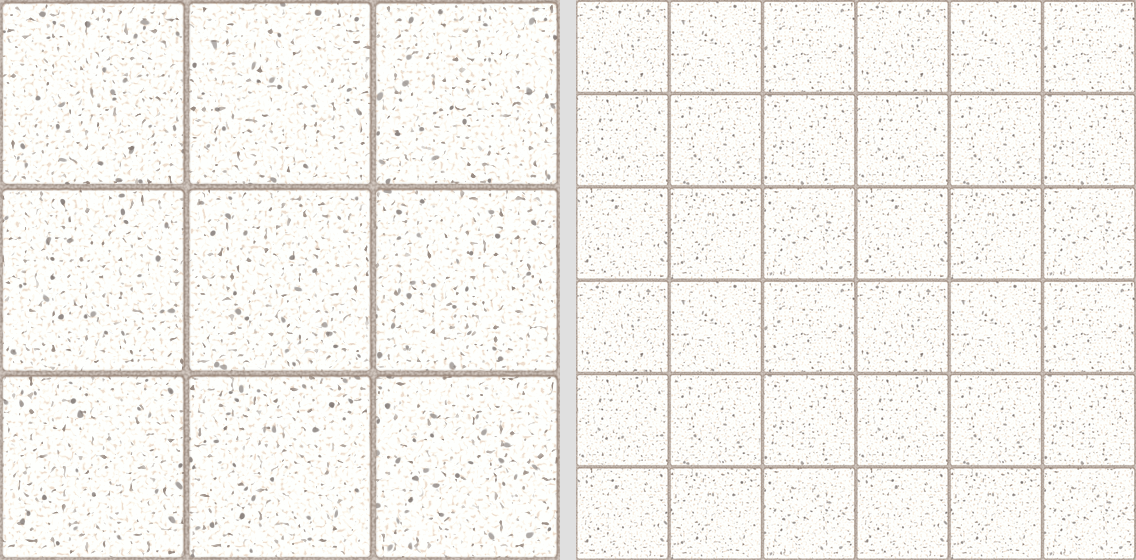
Left, the tile; right, the same tile 2 across and 2 down.
A Shadertoy shader for this texture:

```glsl
// Square white terrazzo tiles with rounded corners in a grey-brown grout grid.
// Wrapping gradient noise, bent by a coarser noise, gives the wispy flecks;
// a jittered grid scatters the larger dark chips; a box distance cuts the tiles.

const float TILES = 3.0;            // repeats across and down
const float HALF_GAP = 0.0145;      // half the grout width, in tiles
const float CORNER = 0.024;         // corner radius, in tiles
const float RIM_WIDTH = 0.011;      // shaded band along the tile edge
const float EDGE_WEAR = 0.003;      // unevenness of the tile edge

const float FLECK_FREQ = 100.0;     // noise cells across the canvas
const float FINE_FREQ = 144.0;
const float WARP_FREQ = 60.0;
const float WARP_AMOUNT = 0.0042;   // in canvas units
const float GRAIN_FREQ = 210.0;

const float CHIP_GRID = 48.0;       // chip cells across the canvas
const float CHIP_CHANCE = 0.10;
const float CHIP_SIZE = 0.17;       // mean radius, in chip cells

const vec3 GLAZE = vec3(0.995, 1.0, 0.993);
const vec3 CREAM = vec3(0.99, 0.972, 0.935);
const vec3 SAND = vec3(0.91, 0.83, 0.77);
const vec3 TAUPE = vec3(0.60, 0.545, 0.51);
const vec3 CHIP = vec3(0.50, 0.465, 0.45);
const vec3 GROUT_DARK = vec3(0.64, 0.585, 0.545);
const vec3 GROUT_LIGHT = vec3(0.82, 0.78, 0.75);
const vec3 RIM = vec3(0.56, 0.47, 0.41);

// Two random values in 0..1 for a lattice point, wrapped to the period.
vec2 hash2(vec2 cell, float period, uint seed) {
    uvec2 v = uvec2(mod(cell, period)) + uvec2(seed * 977u, seed * 613u);
    v = v * 1664525u + 1013904223u;
    v.x += v.y * 1664525u;
    v.y += v.x * 1664525u;
    v ^= v >> 16u;
    v.x += v.y * 1664525u;
    v.y += v.x * 1664525u;
    v ^= v >> 16u;
    return vec2(v & 65535u) / 65535.0;
}

float cornerSlope(vec2 cell, vec2 offset, float period, uint seed) {
    float angle = 6.28319 * hash2(cell, period, seed).x;
    return dot(vec2(cos(angle), sin(angle)), offset);
}

// Gradient noise, about -0.7..0.7, repeating once per canvas.
float noise(vec2 uv, float freq, uint seed) {
    vec2 p = uv * freq, i = floor(p), f = p - i;
    vec2 w = f * f * f * (f * (f * 6.0 - 15.0) + 10.0);
    vec2 x = vec2(1.0, 0.0), y = vec2(0.0, 1.0);
    float low = mix(cornerSlope(i, f, freq, seed),
                    cornerSlope(i + x, f - x, freq, seed), w.x);
    float high = mix(cornerSlope(i + y, f - y, freq, seed),
                     cornerSlope(i + 1.0, f - 1.0, freq, seed), w.x);
    return mix(low, high, w.y);
}

// Coverage of the scattered chips: tilted ellipses of random size.
float chips(vec2 uv, float soft) {
    vec2 p = uv * CHIP_GRID, home = floor(p);
    float cover = 0.0;
    for (int j = -1; j <= 1; j++)
    for (int i = -1; i <= 1; i++) {
        vec2 cell = home + vec2(i, j);
        vec2 pick = hash2(cell, CHIP_GRID, 11u);
        vec2 shape = hash2(cell, CHIP_GRID, 12u);
        vec2 d = p - cell - hash2(cell, CHIP_GRID, 13u);
        float a = 6.28319 * shape.x;
        d = mat2(cos(a), -sin(a), sin(a), cos(a)) * d;
        d.x *= mix(0.6, 1.0, shape.y);
        float radius = CHIP_SIZE * mix(0.7, 1.35, pick.y);
        float inside = 1.0 - smoothstep(-soft, soft, length(d) - radius);
        cover = max(cover, inside * step(pick.x, CHIP_CHANCE) * mix(0.65, 1.0, shape.y));
    }
    return cover;
}

vec3 terrazzo(vec2 uv, float pixel) {
    vec2 bend = vec2(noise(uv, WARP_FREQ, 1u), noise(uv, WARP_FREQ, 2u));
    vec2 q = uv + WARP_AMOUNT * bend;
    float fine = noise(q, FINE_FREQ, 3u);
    float fleck = noise(q, FLECK_FREQ, 4u);
    float strength = clamp(0.75 + 0.9 * noise(uv, 36.0, 5u), 0.35, 1.0);

    vec3 color = mix(GLAZE, CREAM, smoothstep(0.08, 0.26, fine));
    color = mix(color, SAND, 0.75 * smoothstep(0.28, 0.48, fine));
    color = mix(color, TAUPE, strength * smoothstep(0.29, 0.49, fleck));
    float soft = max(0.07, 0.7 * pixel * CHIP_GRID);
    return mix(color, CHIP, 0.9 * chips(q, soft));
}

void mainImage(out vec4 fragColor, in vec2 fragCoord) {
    vec2 uv = fragCoord / iResolution.xy;
    float pixel = 1.0 / min(iResolution.x, iResolution.y);
    float grain = noise(uv, GRAIN_FREQ, 6u);

    // Rounded tile: negative distance inside, positive in the grout.
    vec2 p = fract(uv * TILES) - 0.5;
    vec2 q = abs(p) - (0.5 - HALF_GAP - CORNER);
    float dist = length(max(q, 0.0)) + min(max(q.x, q.y), 0.0) - CORNER;
    dist += EDGE_WEAR * noise(uv, 80.0, 7u);

    // The rim is darkest where the edge faces up and right.
    vec2 facing = sign(p) * normalize(max(q, 0.0) + 1e-5);
    float shade = mix(0.22, 0.85, smoothstep(-0.5, 0.8, dot(facing, vec2(0.45, 0.9))));
    float rim = shade * (1.0 - smoothstep(0.0, RIM_WIDTH, abs(dist)));

    vec3 tile = terrazzo(uv, pixel);
    float lift = 0.35 + 0.9 * grain + 0.45 * smoothstep(0.0, 1.6 * HALF_GAP, dist);
    vec3 grout = mix(GROUT_DARK, GROUT_LIGHT, clamp(lift, 0.0, 1.0));

    float aa = 0.75 * TILES * pixel;
    vec3 color = mix(tile, grout, smoothstep(-aa, aa, dist));
    fragColor = vec4(mix(color, RIM, 0.75 * rim), 1.0);
}
```
